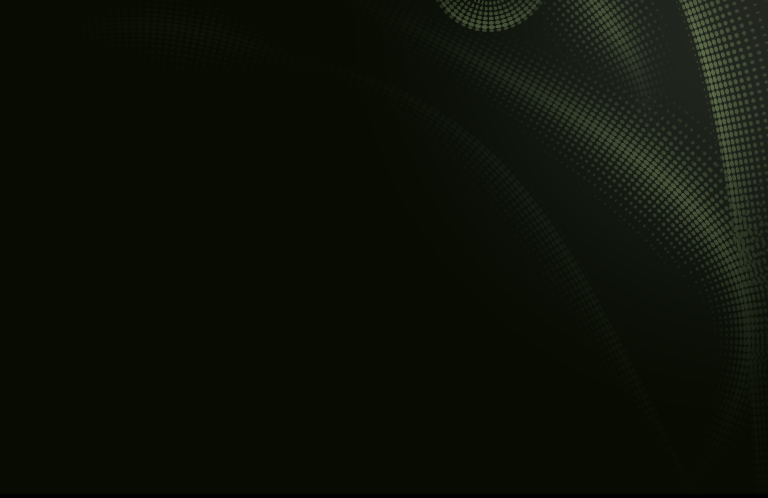
Write a Shadertoy shader that draws this background.

```glsl
// Dark olive backdrop with a corner glow and flowing ribbons of halftone dots.

vec2 bezier(vec2 a, vec2 b, vec2 c, vec2 d, float t) {
    float s = 1.0 - t;
    return s * s * s * a + 3.0 * s * t * (s * b + t * c) + t * t * t * d;
}

// Dots along a cubic curve. sides: spread to the left and right of travel.
// fade: place and reach of the brightest part along the curve.
float ribbon(vec2 p, vec2 a, vec2 b, vec2 c, vec2 d, vec2 sides, vec2 fade) {
    const int STEPS = 40;
    float nearest = 1e5, side = 1.0, along = 0.0, arc = 0.0, travelled = 0.0;
    vec2 from = a;
    for (int i = 1; i <= STEPS; i++) {
        vec2 to = bezier(a, b, c, d, float(i) / float(STEPS));
        vec2 edge = to - from, rel = p - from;
        float h = clamp(dot(rel, edge) / dot(edge, edge), 0.0, 1.0);
        float dist = length(rel - edge * h);
        if (dist < nearest) {
            nearest = dist;
            side = edge.x * rel.y < edge.y * rel.x ? -1.0 : 1.0;
            along = (float(i - 1) + h) / float(STEPS);
            arc = travelled + h * length(edge);
        }
        travelled += length(edge);
        from = to;
    }

    // The ribbon narrows as it dims toward its ends
    float offset = (along - fade.x) / fade.y;
    float bright = exp(-offset * offset);
    float reach = nearest / (side < 0.0 ? sides.x : sides.y) / (0.4 + 0.6 * bright);

    // Rows crowd together at the fold and open out away from it
    vec2 cell = vec2(arc * 70.0, 6.5 * asinh(side * nearest / 0.055));
    float radius = 0.47 * max(0.0, 1.0 - 0.5 * reach);
    float blur = 65.0 / iResolution.y;
    float dots = 1.0 - smoothstep(radius - blur, radius + blur, length(fract(cell) - 0.5));
    return dots * smoothstep(0.0, 0.14, radius) * exp(-0.75 * reach) * bright;
}

void mainImage(out vec4 fragColor, in vec2 fragCoord) {
    // Canvas heights, measured from the upper left
    vec2 uv = fragCoord / iResolution.xy;
    vec2 p = vec2(uv.x * 1.54, 1.0 - uv.y);

    // Glow from the upper right corner, cooler toward its rim
    float glow = smoothstep(0.93, 0.06, length(p - vec2(1.52, 0.02)));
    vec3 color = mix(vec3(0.03, 0.042, 0.004), vec3(0.132, 0.148, 0.122),
        pow(vec3(glow), vec3(1.35, 1.2, 1.1)));

    // Main wave sweeping down to the right
    float light = 0.72 * ribbon(p, vec2(0.68, -0.02), vec2(1.138, 0.224),
        vec2(1.762, 0.452), vec2(1.38, 0.98), vec2(0.09, 0.075), vec2(0.5, 0.25));

    // Bright fold at the right edge
    light = max(light, ribbon(p, vec2(1.36, -0.02), vec2(1.45, 0.18),
        vec2(1.49, 0.50), vec2(1.52, 1.0), vec2(0.10, 0.01), vec2(0.2, 0.42)));

    // Bowl and hanging veil at the top
    light = max(light, 0.75 * ribbon(p, vec2(0.87, -0.02), vec2(0.91, 0.085),
        vec2(1.05, 0.085), vec2(1.096, -0.02), vec2(0.085, 0.006), vec2(0.5, 0.6)));
    light = max(light, 0.68 * ribbon(p, vec2(1.14, -0.06), vec2(1.23, 0.05),
        vec2(1.30, 0.14), vec2(1.30, 0.26), vec2(0.075, 0.07), vec2(0.25, 0.42)));

    // Faint inner arc and its tail at the upper left
    light = max(light, 0.12 * ribbon(p, vec2(0.62, 0.12), vec2(1.06, 0.234),
        vec2(1.14, 0.512), vec2(1.40, 1.0), vec2(0.012, 0.05), vec2(0.5, 0.35)));
    light = max(light, 0.07 * ribbon(p, vec2(0.16, 0.06), vec2(0.36, 0.02),
        vec2(0.56, 0.10), vec2(0.80, 0.21), vec2(0.05, 0.07), vec2(0.35, 0.3)));

    color = mix(color, vec3(0.37, 0.43, 0.29), light);

    // Thin dark strip along the bottom
    color *= smoothstep(0.004, 0.012, uv.y);
    fragColor = vec4(color, 1.0);
}
```
